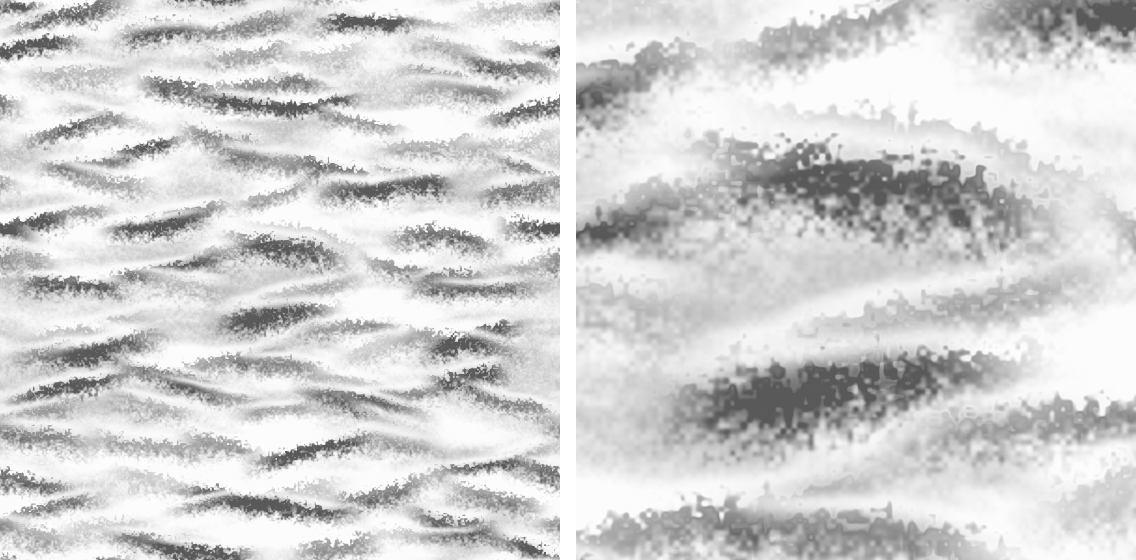
Left: the whole. Right: its middle third, enlarged.
A WebGL 1 fragment shader for this texture:

```glsl
precision highp float;
// Wind-blown snow ridges in greys: slanted, grainy shadow streaks under soft bright crests.
// Each cell of a wrapping grid holds one streak; rows are layered from top to bottom,
// so that a lower crest covers the shadow above it. Wrapped noise adds warp and grain.

uniform vec2 u_resolution;

const vec2 STREAK_GRID = vec2(6.0, 18.0);
const float SNOW_TONE = 0.99;
const float DEEPEST_SHADE = 0.64;

vec2 hash22(vec2 p, float seed) {
  vec3 q = fract(vec3(p.xyx + seed) * vec3(0.1031, 0.1030, 0.0973));
  q += dot(q, q.yzx + 33.33);
  return fract((q.xx + q.yz) * q.zy);
}

// Value noise that repeats over the unit square for whole-number cell counts.
float wrapNoise(vec2 uv, vec2 cells, float seed) {
  vec2 p = uv * cells;
  vec2 i = floor(p);
  vec2 f = fract(p);
  f = f * f * (3.0 - 2.0 * f);
  vec2 lo = mod(i, cells);
  vec2 hi = mod(i + 1.0, cells);
  float bottom = mix(hash22(lo, seed).x, hash22(vec2(hi.x, lo.y), seed).x, f.x);
  float top = mix(hash22(vec2(lo.x, hi.y), seed).x, hash22(hi, seed).x, f.x);
  return mix(bottom, top, f.y);
}

float wrapFbm(vec2 uv, vec2 cells, float seed) {
  float sum = 0.0;
  float weight = 0.55;
  for (int octave = 0; octave < 3; octave++) {
    sum += weight * wrapNoise(uv, cells, seed);
    cells *= 2.0;
    weight *= 0.5;
    seed += 7.0;
  }
  return sum / 0.9625;
}

// Lays one streak over the shade so far; offset runs from its centre to the point.
float addStreak(float shade, vec2 offset, vec2 cell, float grain) {
  vec2 shape = hash22(cell, 11.0);
  vec2 lean = hash22(cell, 23.0);
  vec2 look = hash22(cell, 37.0);

  float halfLength = mix(0.085, 0.15, shape.x);
  float thickness = mix(0.010, 0.016, shape.y);
  float side = lean.x < 0.5 ? -1.0 : 1.0;
  float slope = side * mix(0.06, 0.28, fract(lean.x * 2.0));

  float along = offset.x / halfLength;
  float bend = (lean.y - 0.5) * 1.4 * along * along;
  float across = (offset.y - slope * offset.x) / thickness + bend;
  float taper = 1.0 - smoothstep(0.3, 1.0, abs(along));

  // The smooth crest lightens what lies behind it.
  float crestDistance = (across - 1.6) / 0.65;
  float crest = taper * exp(-crestDistance * crestDistance);
  shade *= 1.0 - 0.8 * crest;

  // The shadow starts firmly below the crest and fades downwards in grains.
  float rough = across + grain * 2.2;
  float upperEdge = 1.0 - smoothstep(0.4, 1.2, rough);
  float lowerFade = smoothstep(-2.3, 0.2, rough);
  float strength = mix(0.13, 0.70, look.x);
  float shadow = strength * taper * upperEdge * lowerFade;
  return shade + shadow * (1.0 - shade);
}

float streakShade(vec2 uv, float baseShade, float grain) {
  vec2 p = uv * STREAK_GRID;
  vec2 home = floor(p);
  float shade = baseShade;
  for (int row = 0; row < 5; row++) {
    for (int column = 0; column < 3; column++) {
      vec2 cell = home + vec2(float(column) - 1.0, 2.0 - float(row));
      vec2 wrapped = mod(cell, STREAK_GRID);
      vec2 centre = cell + hash22(wrapped, 3.0);
      shade = addStreak(shade, (p - centre) / STREAK_GRID, wrapped, grain);
    }
  }
  return shade;
}

void main() {
  vec2 uv = gl_FragCoord.xy / u_resolution;

  // Gentle waviness of the ridges.
  float wave = wrapFbm(uv, vec2(9.0, 14.0), 51.0) - 0.5;
  vec2 warped = uv + vec2(0.0, 0.026 * wave);

  // Fine grain, centred on zero.
  float coarseGrain = wrapNoise(uv, vec2(150.0), 61.0);
  float fineGrain = wrapNoise(uv, vec2(300.0), 71.0);
  float grain = mix(coarseGrain, fineGrain, 0.5) - 0.5;

  // Faint drifts between the streaks.
  float drift = wrapFbm(warped, vec2(6.0, 22.0), 81.0);
  float baseShade = 0.20 * smoothstep(0.35, 0.85, drift + 0.12 * grain);
  float shade = streakShade(warped, baseShade, grain);

  // Dark speckle and scattered bright flecks inside the shadows.
  float fleck = smoothstep(0.68, 0.88, wrapNoise(uv, vec2(260.0), 91.0));
  float patches = smoothstep(0.4, 0.7, wrapNoise(uv, vec2(14.0, 24.0), 95.0));
  shade *= 1.0 + 0.45 * grain - 0.4 * fleck * patches;

  gl_FragColor = vec4(vec3(SNOW_TONE - min(shade, DEEPEST_SHADE)), 1.0);
}
```
